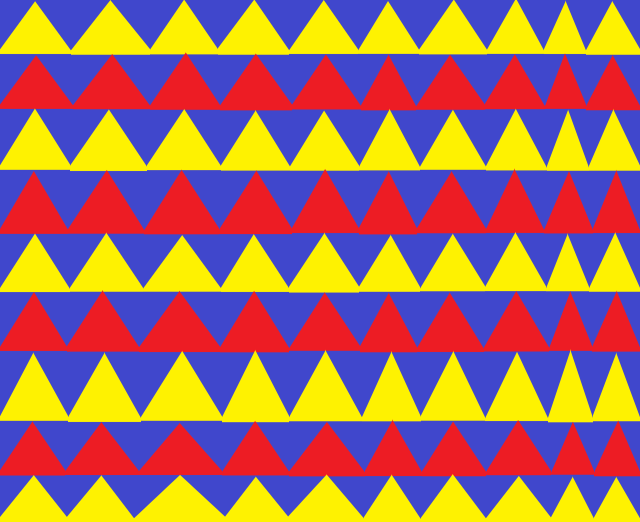
Give the GLSL for this pattern, as a Shadertoy shader.

```glsl
#define BLUE vec3(0.25, 0.28, 0.80)
#define YELLOW vec3(0.995, 0.95, 0.005)
#define RED vec3(0.93, 0.11, 0.14)
#define ROWS 9
#define COLUMNS 10
#define STRIP 0.0085        // solid band under each row of teeth
#define VALLEY_JITTER 0.0035
#define APEX_JITTER 0.003
#define BASE_JITTER 0.0016
#define SOFTNESS 1.3        // edge width, in output samples

// Uneven row boundaries, top to bottom
const float rowEdge[ROWS + 1] = float[](
    1.0, 0.8965, 0.790, 0.6735, 0.5525, 0.441, 0.3265, 0.1925, 0.089, 0.0);

// Column boundaries in the first and last rows
const float firstEdge[COLUMNS + 1] = float[](
    0.0, 0.112, 0.235, 0.341, 0.455, 0.560, 0.653, 0.759, 0.849, 0.918, 1.0);
const float lastEdge[COLUMNS + 1] = float[](
    0.0, 0.103, 0.212, 0.350, 0.450, 0.568, 0.656, 0.756, 0.861, 0.930, 1.0);

// Signed random value in -1..1
float jitter(int column, int row, float seed) {
    vec3 q = fract(vec3(column, row, seed) * vec3(0.1031, 0.1030, 0.0973));
    q += dot(q, q.yzx + 33.33);
    return 2.0 * fract((q.x + q.y) * q.z) - 1.0;
}

// Valley between two teeth
vec2 valley(int column, int row) {
    float drift = float(row) / float(ROWS - 1);
    float x = mix(firstEdge[column], lastEdge[column], drift);
    if (column > 0 && column < COLUMNS) x += VALLEY_JITTER * jitter(column, row, 3.0);
    return vec2(x, rowEdge[row + 1] + STRIP * (1.0 + 0.25 * jitter(column, row, 7.0)));
}

float coverage(float distanceInside) {
    return smoothstep(-0.5, 0.5, distanceInside / SOFTNESS);
}

// Coverage of one row of triangles standing on its strip
float toothRow(vec2 p, int row) {
    int column = 0;
    for (int i = 1; i < COLUMNS; i++)
        if (p.x >= valley(i, row).x) column = i;

    vec2 left = valley(column, row);
    vec2 right = valley(column + 1, row);
    vec2 apex = vec2(0.5 * (left.x + right.x) + 0.0015 * jitter(column, row, 11.0),
                     rowEdge[row] + APEX_JITTER * jitter(column, row, 17.0));

    // Straight flank from the nearer valley to the apex
    vec2 foot = p.x < apex.x ? left : right;
    float slope = (apex.y - foot.y) / (apex.x - foot.x);
    float flank = foot.y + slope * (p.x - foot.x) - p.y;
    float steepness = slope * iResolution.y / iResolution.x;
    float above = flank * iResolution.y / sqrt(1.0 + steepness * steepness);

    // Each base sits slightly off the row line; the last runs off the canvas
    float base = rowEdge[row + 1] + BASE_JITTER * jitter(column, row, 23.0);
    if (row == ROWS - 1) base = -0.1;
    return coverage(above) * coverage((p.y - base) * iResolution.y);
}

void mainImage(out vec4 fragColor, in vec2 fragCoord) {
    vec2 p = fragCoord / iResolution.xy;
    vec3 color = BLUE;
    for (int row = 0; row < ROWS; row++)
        color = mix(color, row % 2 == 0 ? YELLOW : RED, toothRow(p, row));
    fragColor = vec4(color, 1.0);
}
```
